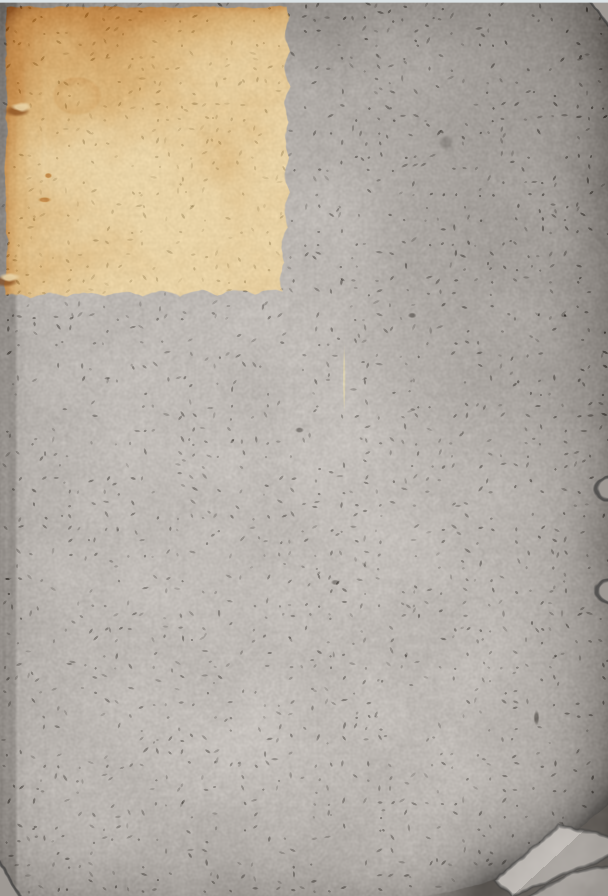
Reproduce this texture procedurally as a WebGL 2 fragment shader.

```glsl
#version 300 es
precision highp float;
uniform vec2 u_resolution;
out vec4 fragColor;

const vec2 PAGE = vec2(.68, 1.);
const vec3 WARM_TINT = vec3(.018, 0., -.018);
const vec3 PALE = vec3(.91, .825, .65);
const vec3 AMBER = vec3(.85, .70, .47);
const vec3 RUST = vec3(.77, .55, .30);
const vec3 UMBER = vec3(.52, .29, .11);
const vec3 RIM = vec3(.86, .89, .90);
const float PAPER_TONE = .735;
const float GRAIN = .045;
const float MOTTLE = .075;
const float SPECK_DARKNESS = .24;

vec2 hash2(vec2 c) {
  vec3 h = fract(c.xyx * vec3(.1031, .1030, .0973));
  h += dot(h, h.yzx + 33.33);
  return fract((h.xx + h.yz) * h.zy);
}

float corner(vec2 i, vec2 f, vec2 o) {
  return dot(hash2(i + o) * 2. - 1., f - o);
}

float gradientNoise(vec2 p) {
  vec2 i = floor(p), f = fract(p), e = vec2(0., 1.);
  vec2 u = f * f * f * (f * (f * 6. - 15.) + 10.);
  return mix(mix(corner(i, f, e.xx), corner(i, f, e.yx), u.x),
             mix(corner(i, f, e.xy), corner(i, f, e.yy), u.x), u.y);
}

float fbm(vec2 p) {
  float sum = 0., amp = .6;
  for (int i = 0; i < 5; i++) {
    sum += amp * gradientNoise(p);
    p = mat2(1.6, 1.2, -1.2, 1.6) * p + 7.3;
    amp *= .55;
  }
  return sum;
}

// Coverage of a signed distance, and of a thin line along its zero
float fill(float d) {
  float px = 1. / u_resolution.y;
  return 1. - smoothstep(-px, px, d);
}

float outline(float d) {
  return 1. - smoothstep(.0005, .003, abs(d));
}

float leftOf(vec2 p, vec2 a, vec2 b) {
  vec2 e = normalize(b - a);
  return dot(p - a, vec2(-e.y, e.x));
}

// Clockwise convex quad, negative inside
float quad(vec2 p, vec2 a, vec2 b, vec2 c, vec2 d) {
  return max(max(leftOf(p, a, b), leftOf(p, b, c)), max(leftOf(p, c, d), leftOf(p, d, a)));
}

float spot(vec2 p, vec2 centre, vec2 radius) {
  return 1. - smoothstep(.45, 1.2, length((p - centre) / radius));
}

// Randomly turned flecks, one per grid cell at most
float specks(vec2 p) {
  float sum = 0.;
  for (int i = 0; i < 3; i++) {
    float cells = 18. * exp2(float(i));
    vec2 id = floor(p * cells), r = hash2(id + 41. * float(i)), s = hash2(id + 97.);
    vec2 q = (fract(p * cells) - .25 - .5 * r) / cells;
    float t = 6.2832 * s.x;
    q = mat2(cos(t), sin(t), -sin(t), cos(t)) * q;
    vec2 size = vec2(1. + 1.8 * r.y, 1.) * mix(.0009, .0016, s.y);
    sum += spot(q, vec2(0.), size) * step(.62, s.y) * mix(.4, 1., r.x);
  }
  return sum;
}

float greyTone(vec2 p, float cloud) {
  float tone = PAPER_TONE + MOTTLE * cloud;
  tone -= (.23 + .2 * cloud) * exp((p.x - PAGE.x) / .055);
  tone -= .17 * exp((p.y - 1.) / .12) + .13 * exp(-p.y / .055);
  tone -= .06 * spot(p, vec2(.54, .70), vec2(.15, .24)) * (1. + 2. * cloud);
  // Bound left margin with long creases
  float streak = gradientNoise(p * vec2(190., 3.));
  tone -= .07 * exp(-p.x / .05) - .07 * streak * exp(-p.x / .025);
  return tone - (.11 + .1 * cloud) * (1. - smoothstep(.016, .021, p.x));
}

vec3 goldPaper(vec2 p, float cloud) {
  float stain = .1 + .42 * cloud + .55 * exp((p.y - .992) / .028) + .85 * exp(-p.x / .018);
  stain += .32 * spot(p, vec2(.06, .97), vec2(.2, .15));
  stain += .25 * gradientNoise(p * vec2(160., 4.)) * exp(-p.x / .03);
  float ring = length((p - vec2(.086, .893)) / vec2(1.15, .9));
  stain += .13 * (1. - smoothstep(.021, .025, ring)) * smoothstep(.004, .023, ring);
  stain += .7 * spot(p, vec2(.054, .804), vec2(.004, .003));
  stain += .6 * spot(p, vec2(.05, .777), vec2(.007, .003));
  vec3 c = mix(PALE, AMBER, smoothstep(0., .5, stain));
  c = mix(c, RUST, smoothstep(.4, .85, stain));
  return mix(c, UMBER, smoothstep(.8, 1.5, stain));
}

void main() {
  vec2 p = gl_FragCoord.xy / u_resolution * PAGE;
  float cloud = fbm(p * 9. + 3.);
  float grain = GRAIN * (gradientNoise(p * 260.) + .8 * gradientNoise(p * 110. + 9.));
  float wobble = .003 * gradientNoise(p * 55.) + .0015 * gradientNoise(p * 140.);

  // Flecks, larger marks and a faint pale scratch
  vec2 fleck = vec2(.0045, .003);
  float dirt = specks(p) + .4 * spot(p, vec2(.499, .841), vec2(.008));
  dirt += spot(p, vec2(.461, .648), fleck) + spot(p, vec2(.335, .52), fleck);
  dirt += spot(p, vec2(.375, .35), fleck) + spot(p, vec2(.6, .199), vec2(.003, .008));
  dirt *= SPECK_DARKNESS;
  vec3 col = greyTone(p, cloud) + grain - dirt + WARM_TINT;
  col += vec3(.09, .07, -.03) * spot(p, vec2(.385, .577), vec2(.0015, .035));

  // Gold patch with scalloped right and lower edges
  float right = .318 - .005 * abs(sin(p.y * 80.)) + .006 * smoothstep(.67, .8, p.y);
  float low = .667 + .015 * p.x + .005 * abs(sin(p.x * 75. + .6));
  float left = .007 + .005 * gradientNoise(vec2(p.y * 24., 2.));
  float patchDist = max(max(p.x - right, left - p.x), max(low - p.y, p.y - .992));
  col = mix(col, goldPaper(p, cloud) + .8 * grain - .6 * dirt, fill(patchDist + wobble));
  for (int i = 0; i < 2; i++) {
    vec2 curl = vec2(.024, .881) - vec2(.013, .19) * float(i);
    col = mix(col, UMBER, .7 * spot(p, curl - .005, vec2(.014, .006)));
    col = mix(col, PALE, .9 * spot(p + wobble, curl, vec2(.011, .005)));
  }

  // Torn nicks and worn corners
  float tear = max(p.x - .657 + .885 * (p.y - 1.), .022 - p.x - .6 * p.y);
  for (int i = 0; i < 2; i++) {
    vec2 nick = (p - vec2(.685, .454 - .114 * float(i))) / vec2(.018, .013);
    tear = max(tear, (1. - length(nick)) * .014);
  }
  tear += wobble;
  col = mix(col, vec3(.6) + WARM_TINT, fill(-tear));
  col = mix(col, vec3(.22), .7 * outline(tear));

  // Lifted lower right edge, its shadow and two folded flaps
  float run = max(p.x - .456, 0.) / .224;
  float lift = p.y - .102 * run * run + wobble;
  float reach = smoothstep(0., .5, run);
  col *= 1. - .42 * reach * exp(-max(lift, 0.) / .028);
  col = mix(col, vec3(.35) + WARM_TINT + .25 * cloud, reach * fill(lift));
  vec2 foot = vec2(.573, 0.);
  float flap = wobble + quad(p, vec2(.553, .017), vec2(.625, .078), vec2(.72, .06), foot);
  float under = wobble + quad(p, vec2(.589, -.002), vec2(.638, .026), vec2(.7, .036), vec2(.7, -.01));
  float crease = .05 * sign(leftOf(p, foot, vec2(.655, .075)));
  col = mix(col, vec3(.59) + WARM_TINT + .2 * cloud, fill(under));
  col = mix(col, vec3(.68) + WARM_TINT + crease + .1 * cloud, fill(flap));
  col = mix(col, vec3(.25), .5 * outline(min(flap, under)));

  // Bright rim along the top
  col = mix(col, RIM, smoothstep(.996, .998, p.y));
  fragColor = vec4(clamp(col, 0., 1.), 1.);
}
```
